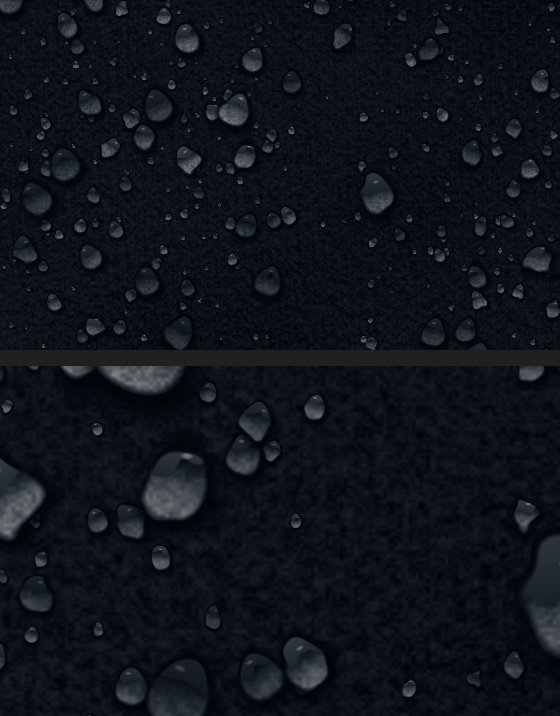
Top: the whole. Bottom: its middle third, enlarged.
Write a WebGL 1 fragment shader that draws this texture.

```glsl
precision highp float;
// Water drops of mixed sizes on a dark, grainy slate surface.
uniform vec2 u_resolution;

float hash(vec2 p) {
  return fract(sin(dot(p, vec2(127.1, 311.7))) * 43758.5453);
}

float noise(vec2 p) {
  vec2 i = floor(p);
  vec2 f = fract(p);
  f = f * f * (3.0 - 2.0 * f);
  float low = mix(hash(i), hash(i + vec2(1.0, 0.0)), f.x);
  float high = mix(hash(i + vec2(0.0, 1.0)), hash(i + vec2(1.0, 1.0)), f.x);
  return mix(low, high, f.y);
}

mat2 rotation(float angle) {
  float c = cos(angle);
  float s = sin(angle);
  return mat2(c, -s, s, c);
}

// Cold tint that fades in the deepest and the brightest tones
vec3 tint(float tone) {
  float x = clamp(tone / 0.34, 0.0, 1.0);
  float cold = 4.0 * x * (1.0 - x);
  return vec3(tone) + vec3(0.0, 0.01 + 0.02 * cold, 0.03 + 0.03 * cold);
}

// Rough stone: fine grain, relief lit from above and broad stains
float slate(vec2 p) {
  float fine = noise(p * 290.0) - 0.5;
  float medium = noise(p * 150.0 + 31.0) - 0.5;
  vec2 q = p * 85.0;
  float relief = noise(q) - noise(q + vec2(0.2, 0.6));
  float stain = noise(p * 2.6 + 5.0) - 0.5;
  float tone = 0.043 + 0.045 * fine + 0.045 * medium + 0.026 * relief + 0.02 * stain;
  return max(tone - 0.007 * smoothstep(0.3, 1.4, p.x), 0.006);
}

// Egg outline, narrow at the top, with an uneven edge
float dropDistance(vec2 d, float seed, float wobble) {
  float width = 0.85 - 0.17 * clamp(d.y, -1.0, 1.0);
  float bump = noise(d * 1.4 + seed * 57.0) - 0.5;
  return length(vec2(d.x / width, d.y / 1.08)) - 1.0 + wobble * bump;
}

// Lays one drop and its shadow over the tone; d is in drop radii
float addDrop(float tone, vec2 d, float seed, float radius, float grain) {
  float wobble = mix(0.15, 0.85, seed * seed);
  float edge = dropDistance(d, seed, wobble);
  float blur = max(1.0 / (u_resolution.y * radius), 0.03);

  float below = dropDistance(d + vec2(-0.1, 0.2), seed, wobble);
  tone *= 1.0 - 0.85 * (1.0 - smoothstep(-0.1, 0.5, below));

  // Light gathers in the lower half and shows the stone through it
  float gather = 1.0 - smoothstep(-0.85, 0.6, d.y + 0.25 * d.x * (seed - 0.5));
  float strength = mix(0.5, 1.15, fract(seed * 17.3));
  float body = mix(0.035, 0.34, gather) * strength * mix(0.6, 1.4, grain);

  // Smooth sky reflection with a wavy lower border
  float border = 0.22 + 0.7 * (noise(vec2(d.x * 2.6, seed * 91.0)) - 0.5);
  float cap = smoothstep(border - 0.06, border + 0.06, d.y);
  cap *= 1.0 - smoothstep(-0.2, -0.1, edge);
  body = mix(body, strength * (0.11 + 0.08 * d.y), cap);

  // Dark rim and a small glint
  body *= mix(0.2, 1.0, 1.0 - smoothstep(-0.2, 0.0, edge));
  vec2 toGlint = (d - vec2(0.5 * (seed - 0.5), 0.6)) * vec2(1.0, 1.9);
  body += 0.24 * strength * (1.0 - smoothstep(0.06, 0.2, length(toGlint)));

  return mix(tone, body, 1.0 - smoothstep(-blur, blur, edge));
}

// Scatters drops on a jittered grid, thinner near the middle
float scatter(float tone, vec2 p, float cell, vec2 sizes, float chance, float salt, float grain) {
  vec2 home = floor(p / cell);
  for (int j = -1; j <= 1; j++) {
    for (int i = -1; i <= 1; i++) {
      vec2 id = home + vec2(float(i), float(j));
      vec2 key = id + salt;
      vec2 jitter = vec2(hash(key + 3.1), hash(key + 7.7));
      vec2 center = (id + mix(vec2(0.15), vec2(0.85), jitter)) * cell;
      float density = 0.5 + noise(center * 3.0 + salt);
      density *= mix(0.45, 1.15, smoothstep(0.05, 0.4, abs(center.x - 0.93)));
      float size = hash(key + 11.3);
      float radius = mix(sizes.x, sizes.y, size * size);
      float seed = hash(key + 17.9);
      vec2 d = rotation((hash(key + 23.5) - 0.5) * 1.1) * (p - center) / radius;
      if (hash(key) < chance * density && dot(d, d) < 6.0) {
        tone = addDrop(tone, d, seed, radius, grain);
      }
    }
  }
  return tone;
}

void main() {
  vec2 p = gl_FragCoord.xy / u_resolution.y;
  float grain = 0.6 * noise(p * 260.0 + 9.0) + 0.4 * noise(p * 120.0);
  float tone = slate(p);
  tone = scatter(tone, p, 0.05, vec2(0.006, 0.015), 0.3, 13.0, grain);
  tone = scatter(tone, p, 0.1, vec2(0.016, 0.029), 0.38, 47.0, grain);
  tone = scatter(tone, p, 0.16, vec2(0.032, 0.056), 0.5, 85.0, grain);
  gl_FragColor = vec4(tint(tone), 1.0);
}
```
